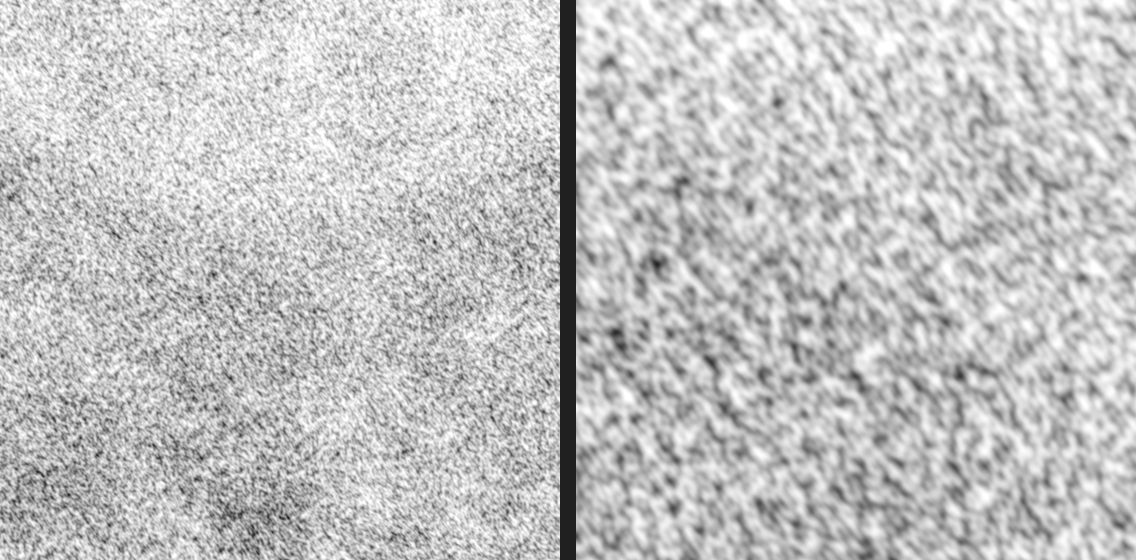
Left, the full canvas; right, a detail of the centre.
This texture is drawn by a three.js fragment shader. Its source:

```glsl
varying vec2 vUv;

vec2 randomGradient(vec2 cell) {
  vec3 h = fract(cell.xyx * vec3(0.1031, 0.1030, 0.0973));
  h += dot(h, h.yzx + 33.33);
  float angle = 6.2832 * fract((h.x + h.y) * h.z);
  return vec2(cos(angle), sin(angle));
}

float gradientNoise(vec2 p) {
  vec2 cell = floor(p);
  vec2 f = p - cell;
  vec2 blend = f * f * f * (f * (f * 6.0 - 15.0) + 10.0);
  vec2 right = vec2(1.0, 0.0);
  vec2 up = vec2(0.0, 1.0);
  float a = dot(randomGradient(cell), f);
  float b = dot(randomGradient(cell + right), f - right);
  float c = dot(randomGradient(cell + up), f - up);
  float d = dot(randomGradient(cell + 1.0), f - 1.0);
  return mix(mix(a, b, blend.x), mix(c, d, blend.x), blend.y);
}

// Soft mottling over several scales
float clouds(vec2 p) {
  float sum = 0.0;
  for (int i = 0; i < 3; i++) {
    sum += gradientNoise(p);
    p = mat2(0.8, 0.6, -0.6, 0.8) * p * 2.2 + 17.3;
  }
  return sum;
}

// Fine fibres, longer along the falling diagonal
float grain(vec2 p) {
  p += 0.012 * vec2(gradientNoise(p * 5.0 + 40.0), gradientNoise(p * 5.0 + 80.0));
  vec2 fibre = vec2(dot(p, vec2(0.6, -0.8)) * 0.66, dot(p, vec2(0.8, 0.6)));
  return 0.14 * gradientNoise(fibre * 52.0 + 9.0)
       + 0.35 * gradientNoise(fibre * 112.0 + 31.0)
       + 0.29 * gradientNoise(fibre * 205.0 + 67.0);
}

float softPatch(vec2 p, vec2 centre, vec2 size) {
  vec2 d = (p - centre) / size;
  return exp(-dot(d, d));
}

void main() {
  vec2 p = vUv;
  float mottle = clouds(p * 4.0 + 5.0);

  // Pale upper field with a sagging lower border
  float border = 0.6 + 0.7 * (p.x - 0.5) * (p.x - 0.5) + 0.04 * mottle;
  float pale = smoothstep(-0.06, 0.07, p.y - border);
  float tone = mix(-0.035, 0.075, pale) + 0.1 * mottle;

  // Broad shadows in the lower field
  tone -= 0.11 * softPatch(p, vec2(0.47, 0.07), vec2(0.11, 0.08));
  tone -= 0.08 * softPatch(p, vec2(0.07, 0.19), vec2(0.10, 0.12));
  tone -= 0.07 * softPatch(p, vec2(0.38, 0.38), vec2(0.14, 0.13));

  // Curved response: deep darks, compressed lights
  float level = min(tone + grain(p), 0.45);
  float shade = 0.8 + level - level * level;
  gl_FragColor = vec4(vec3(clamp(shade, 0.0, 1.0)), 1.0);
}
```
